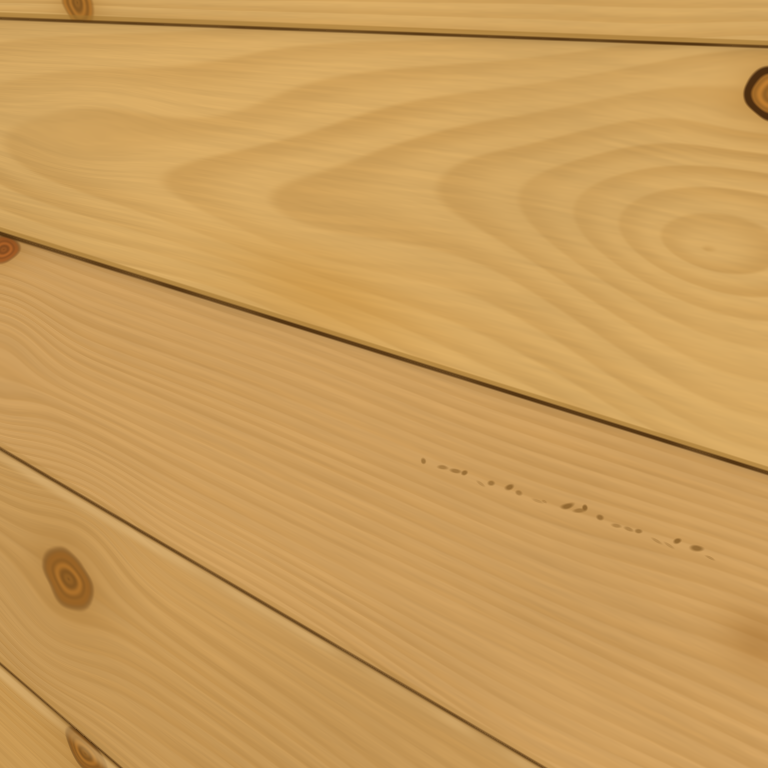
Reproduce this texture procedurally as a three.js fragment shader.

```glsl
// Varnished pine boards whose seams fan out from the left, with grain, knots and pitch flecks.
// A board coordinate t counts seams downwards; contour lines of a warped field in (x, t)
// form the grain, ellipses form the knots, and distance to the nearest seam shades the gaps.
varying vec2 vUv;

const vec3 LIGHT_PINE = vec3(0.845, 0.672, 0.395);
const vec3 TAN_PINE = vec3(0.790, 0.608, 0.368);
const vec3 GOLD_PINE = vec3(0.740, 0.560, 0.290);
const vec3 GRAIN_BROWN = vec3(0.640, 0.440, 0.180);
const vec3 KNOT_BROWN = vec3(0.590, 0.380, 0.140);
const vec3 KNOT_RED = vec3(0.600, 0.330, 0.130);
const vec3 RIM_DARK = vec3(0.270, 0.160, 0.060);
const vec3 LIP_BROWN = vec3(0.620, 0.450, 0.190);
const vec3 SEAM_DARK = vec3(0.300, 0.185, 0.060);
const vec3 WORN_EDGE = vec3(0.870, 0.710, 0.470);

const float TOP_SEAM = 0.976;    // height of first seam at the left
const float TOP_SLOPE = 0.037;   // fall of first seam across the canvas
const float BOARD_WIDTH = 0.28;  // board height at the left
const float FAN = 0.275;         // growth of board height towards the right
const float SOFT = 0.0016;       // edge smoothing
const int FLECKS = 22;

float hash(vec2 p) {
  return fract(sin(dot(p, vec2(127.1, 311.7))) * 43758.5);
}

float noise(vec2 p) {
  vec2 i = floor(p), f = fract(p);
  f = f * f * (3.0 - 2.0 * f);
  return mix(mix(hash(i), hash(i + vec2(1.0, 0.0)), f.x),
             mix(hash(i + vec2(0.0, 1.0)), hash(i + vec2(1.0, 1.0)), f.x), f.y);
}

float boardCoord(vec2 p) {
  return (TOP_SEAM - TOP_SLOPE * p.x - p.y) / (BOARD_WIDTH + FAN * p.x);
}

// Distance from the centre of a tilted ellipse, 1 on its outline
float ellipse(vec2 p, vec2 centre, vec2 radii, float tilt) {
  float c = cos(tilt), s = sin(tilt);
  return length(mat2(c, -s, s, c) * (p - centre) / radii);
}

// Offset that parts the grain around a knot
vec2 bend(vec2 p, vec2 centre, vec2 reach) {
  vec2 q = (p - centre) / reach;
  return (centre - p) * 0.75 * exp(-dot(q, q));
}

vec3 knot(vec3 wood, float e, vec3 core, float rim) {
  wood = mix(wood, GRAIN_BROWN, 0.32 * exp(-0.9 * max(e - 0.8, 0.0)) * smoothstep(4.0, 1.0, e));
  vec3 heart = core * (0.96 + 0.10 * sin(e * 17.0)) * mix(0.86, 1.06, smoothstep(0.0, 0.5, e));
  wood = mix(wood, heart, smoothstep(1.15, 0.8, e) * 0.92);
  return mix(wood, RIM_DARK, rim * smoothstep(0.24, 0.08, abs(e - 0.92)));
}

float stain(vec2 p, vec2 centre, vec2 radii, float tilt) {
  float e = ellipse(p, centre, radii, tilt);
  return exp(-e * e);
}

vec3 boardWood(vec2 p, float id) {
  // Grain field: nested arches on the wide pale board, straight lines elsewhere
  vec2 g = p + bend(p, vec2(1.0, 0.88), vec2(0.12, 0.07)) + bend(p, vec2(0.089, 0.245), vec2(0.07, 0.1))
    + bend(p, vec2(0.0, 0.52), vec2(0.06, 0.08)) + bend(p, vec2(0.12, 0.83), vec2(0.09, 0.05));
  float v = boardCoord(g) - id;
  float wave = noise(vec2(g.x * 3.0 + id * 7.0, v * 3.0)) - 0.5;
  float arched = 1.0 - step(0.5, abs(id));
  float along = abs(g.x - 0.92) * 0.85;
  along /= 1.0 + 0.6 * along;
  float arches = length(vec2(along, v - 0.5)) * 17.0 + wave * 3.0;
  float lines = (v + wave * 0.10) * (id > 1.5 ? 15.0 : 22.0) + 0.8 * noise(vec2(v * 9.0, id));
  float phase = fract(mix(lines, arches, arched));
  float ring = smoothstep(0.15, 0.82, phase) * smoothstep(1.0, 0.84, phase);
  float patchy = 0.35 + 0.65 * noise(vec2(p.x * 4.0, v * 7.0 + id * 13.0));
  float fine = noise(vec2(g.x * 7.0, (v + wave * 0.1) * 85.0 + id * 31.0)) - 0.5;
  float fibre = noise(vec2(p.x * 45.0, v * 190.0)) - 0.5;

  // Board tone, then grain and broad colour drift
  vec3 wood = mix(TAN_PINE, LIGHT_PINE, id < 0.5 ? 0.82 : 0.10);
  wood = mix(wood, GOLD_PINE, 0.28 * max(id - 1.0, 0.0));
  wood = mix(wood, GRAIN_BROWN, ring * patchy * mix(0.23, 0.27, arched));
  wood *= 1.0 + 0.045 * fine + 0.022 * fibre + 0.06 * (noise(p * 4.0 + id * 5.0) - 0.5);
  float warm = stain(p, vec2(0.42, 0.62), vec2(0.13, 0.045), -0.35) * arched;
  float ruddy = stain(p, vec2(0.99, 0.165), vec2(0.05, 0.035), -0.5);
  wood = mix(wood, vec3(0.79, 0.57, 0.25), 0.5 * warm);
  return mix(wood, KNOT_BROWN, 0.35 * ruddy);
}

void main() {
  vec2 p = vUv;
  float t = boardCoord(p);
  float id = floor(t);
  vec3 color = boardWood(p, id);

  // Knots, each kept to its own board
  vec2 k = p + 0.006 * (vec2(noise(p * 38.0), noise(p * 38.0 + 9.0)) - 0.5);
  if (id < -0.5) color = knot(color, ellipse(k, vec2(0.103, 0.995), vec2(0.018, 0.032), 0.3), KNOT_BROWN, 0.0);
  else if (id < 0.5) color = knot(color, ellipse(k, vec2(1.004, 0.879), vec2(0.031, 0.033), 0.2), KNOT_BROWN * 1.12, 0.95);
  else if (id < 1.5) color = knot(color, ellipse(k, vec2(0.004, 0.676), vec2(0.022, 0.017), 0.2), KNOT_RED, 0.15);
  else if (id < 2.5) color = knot(color, ellipse(k, vec2(0.089, 0.245), vec2(0.025, 0.042), 0.5), KNOT_BROWN, 0.2);
  else color = knot(color, ellipse(k, vec2(0.112, 0.02), vec2(0.014, 0.036), 0.65), KNOT_BROWN, 0.3);

  // Pitch flecks strung along one grain line
  for (int i = 0; i < FLECKS; i++) {
    float n = float(i), a = hash(vec2(n, 3.0)), b = hash(vec2(n, 8.0));
    float x = 0.55 + 0.38 * (n + 0.8 * a) / float(FLECKS);
    vec2 spot = vec2(x, 0.400 - 0.33 * (x - 0.55) + 0.010 * (b - 0.5));
    float e = ellipse(k, spot, vec2(0.003 + 0.006 * a, 0.0018 + 0.0025 * b), -0.7 + b);
    color = mix(color, GRAIN_BROWN * 0.78, smoothstep(1.3, 0.4, e) * (0.2 + 0.6 * b));
  }

  // Seams: brown lip above, dark gap, shadow and worn edge below
  float seam = floor(t + 0.5);
  float slope = TOP_SLOPE + FAN * seam;
  float d = (t - seam) * (BOARD_WIDTH + FAN * p.x) / sqrt(1.0 + slope * slope);
  float wear = noise(vec2(p.x * 22.0, seam * 5.0));
  float late = step(1.5, seam);
  float halfGap = 0.0025 - 0.0006 * abs(seam - 1.0);
  float lip = smoothstep(-0.0095, -0.0065, d) * smoothstep(0.001, -0.001, d);
  float edge = smoothstep(0.002, 0.006, d) * smoothstep(0.019, 0.009, d);
  color = mix(color, LIP_BROWN, lip * mix(0.6, 0.2, late));
  color *= 1.0 - 0.16 * exp(-abs(d) / 0.007) * step(0.0, d);
  color = mix(color, WORN_EDGE, edge * late * (0.25 + 0.45 * wear));
  float gap = smoothstep(halfGap + SOFT, halfGap - SOFT, abs(d));
  color = mix(color, SEAM_DARK, gap * (0.72 + 0.25 * wear) * mix(1.0, 0.8, late));
  gl_FragColor = vec4(color, 1.0);
}
```
